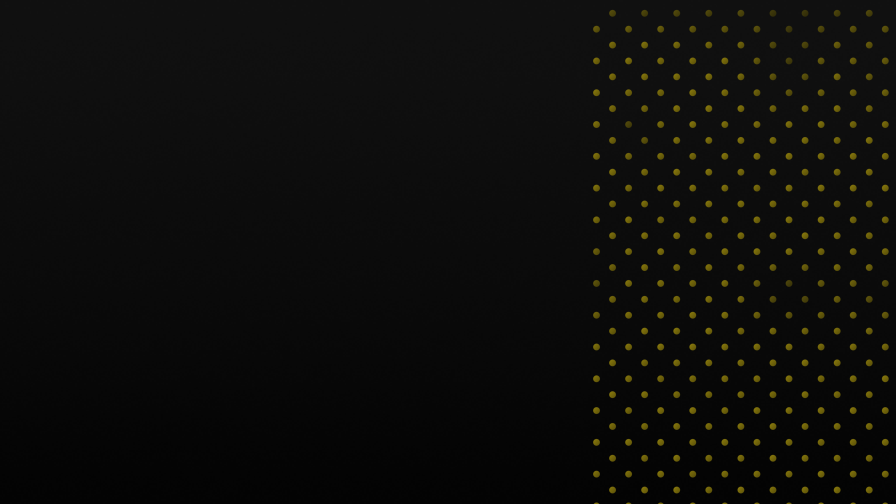
Give the GLSL for this background, as a WebGL 2 fragment shader.

```glsl
#version 300 es
precision highp float;
// Near-black vertical gradient with a staggered grid of dim gold dots on the right.

#define GRID_ORIGIN vec2(1.1836, 0.9421)
#define GRID_STEP vec2(0.03183, 0.03153)
#define DOT_RADIUS 0.0067
#define DOT_GOLD vec3(0.44, 0.39, 0.04)
#define DOT_DIM vec3(0.22, 0.20, 0.04)
#define TOP_COLOR vec3(0.063)
#define MID_COLOR vec3(0.040)
#define BOTTOM_COLOR vec3(0.010)
#define GRAIN 0.004

uniform vec2 u_resolution;
out vec4 fragColor;

float hash(vec2 p) {
    vec3 q = fract(p.xyx * vec3(0.1031, 0.1030, 0.0973));
    q += dot(q, q.yzx + 33.33);
    return fract((q.x + q.y) * q.z);
}

// Soft elliptical patch, 1 at its centre
float patchAt(vec2 p, vec2 center, vec2 size) {
    vec2 d = (p - center) / size;
    return exp(-dot(d, d));
}

vec3 background(vec2 p) {
    vec3 lower = mix(BOTTOM_COLOR, MID_COLOR, smoothstep(-0.1, 0.5, p.y));
    vec3 color = mix(lower, TOP_COLOR, smoothstep(0.35, 1.0, p.y));
    float grain = hash(floor(p * 288.0)) - 0.5;
    return color + GRAIN * grain;
}

// How far the gold fades at a place in the grid
float fading(vec2 p) {
    float fade = 0.75 * smoothstep(0.89, 0.99, p.y);
    fade += 0.80 * patchAt(p, vec2(1.57, 0.89), vec2(0.07, 0.09));
    fade += 0.75 * patchAt(p, vec2(1.255, 0.74), vec2(0.035, 0.045));
    fade += 0.85 * patchAt(p, vec2(1.57, 0.42), vec2(0.07, 0.05));
    fade += 0.55 * patchAt(p, vec2(1.74, 0.41), vec2(0.06, 0.07));
    fade += 0.45 * patchAt(p, vec2(1.18, 0.44), vec2(0.04, 0.08));
    fade += 0.40 * patchAt(p, vec2(1.75, 0.86), vec2(0.06, 0.08));
    return clamp(fade, 0.0, 1.0);
}

void main() {
    vec2 p = gl_FragCoord.xy / u_resolution.y;
    float pixel = 1.0 / u_resolution.y;
    vec3 color = background(p);

    // Checkered lattice: only cells of even parity hold a dot
    vec2 cell = floor((p - GRID_ORIGIN) / GRID_STEP + 0.5);
    vec2 center = GRID_ORIGIN + cell * GRID_STEP;
    vec2 offset = p - center;
    bool occupied = mod(cell.x + cell.y, 2.0) < 0.5 && cell.x >= 0.0 && cell.y <= 1.0;

    if (occupied) {
        float edge = length(offset) - DOT_RADIUS;
        float cover = 1.0 - smoothstep(-0.7 * pixel, 0.7 * pixel, edge);
        vec3 gold = mix(DOT_GOLD, DOT_DIM, fading(center));
        // Slight variation per dot and a soft light from the upper left
        gold *= 0.95 + 0.10 * hash(cell + 64.0);
        gold *= 1.0 + 0.15 * dot(offset / DOT_RADIUS, vec2(-0.7, 0.7));
        color = mix(color, gold, cover);
    }
    fragColor = vec4(color, 1.0);
}
```
